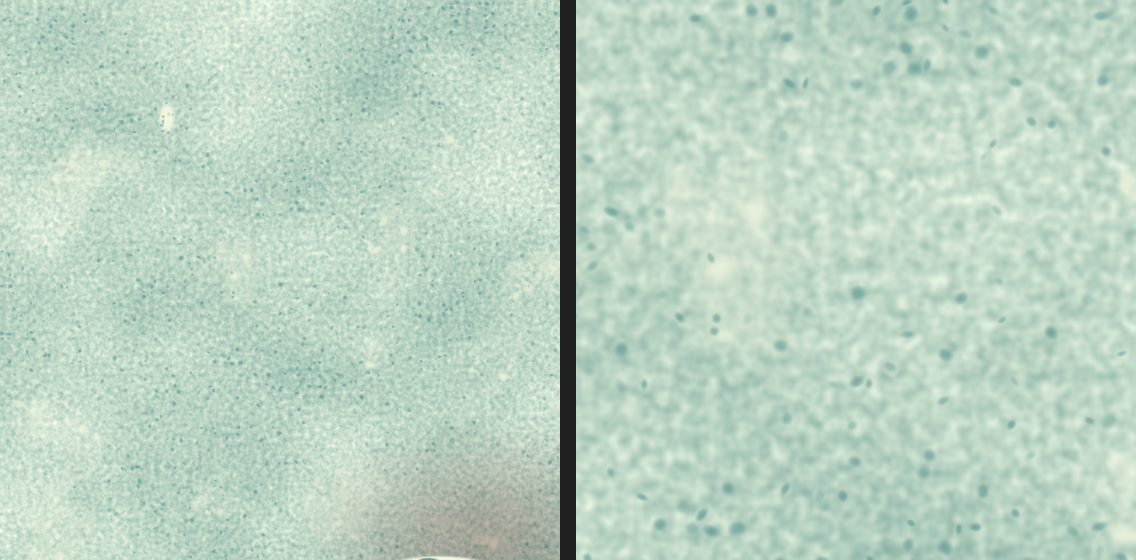
Left: the whole. Right: its middle third, enlarged.
Reproduce this texture procedurally as a three.js fragment shader.

```glsl
varying vec2 vUv;

#define BASE vec3(0.745, 0.842, 0.778)
#define TONE_SHIFT vec3(1.0, 0.70, 0.66)
#define CREAM vec3(0.94, 0.96, 0.87)
#define FLECK vec3(0.28, 0.53, 0.52)
#define SHADOW_TINT vec3(0.80, 0.74, 0.74)
#define CLOUD_SCALE 3.5
#define GRAIN_SCALE 105.0
#define FLECK_SCALE 95.0
#define CLOUD_CONTRAST 0.17
#define GRAIN_CONTRAST 0.20

vec2 hash2(vec2 p) {
  vec3 q = fract(vec3(p.xyx) * vec3(0.1031, 0.1030, 0.0973));
  q += dot(q, q.yzx + 33.33);
  return fract((q.xx + q.yz) * q.zy);
}

float corner(vec2 cell, vec2 offset) {
  return dot(hash2(cell) * 2.0 - 1.0, offset);
}

float gradientNoise(vec2 p) {
  vec2 i = floor(p), f = fract(p);
  vec2 u = f * f * f * (f * (f * 6.0 - 15.0) + 10.0);
  vec2 e = vec2(1.0, 0.0);
  return mix(mix(corner(i, f), corner(i + e, f - e), u.x),
             mix(corner(i + e.yx, f - e.yx), corner(i + 1.0, f - 1.0), u.x), u.y);
}

float fbm(vec2 p) {
  float sum = 0.0, amp = 1.0;
  for (int i = 0; i < 4; i++) {
    sum += amp * gradientNoise(p);
    p = mat2(1.6, 1.2, -1.2, 1.6) * p + 7.3;
    amp *= 0.55;
  }
  return sum;
}

// Soft, randomly turned ovals; share is the fraction of cells filled
float scatter(vec2 p, float share, float seed) {
  vec2 cell = floor(p);
  float cover = 0.0;
  for (int y = -1; y <= 1; y++) {
    for (int x = -1; x <= 1; x++) {
      vec2 id = cell + vec2(float(x), float(y));
      vec2 pick = hash2(id + seed);
      vec2 shape = hash2(id + seed + 57.0);
      vec2 d = p - id - 0.2 - 0.6 * hash2(id + seed + 131.0);
      float a = shape.x * 6.2832;
      d = mat2(cos(a), -sin(a), sin(a), cos(a)) * d;
      d /= mix(0.35, 0.65, pick.y) * vec2(1.0, mix(0.5, 1.0, shape.y));
      float strength = clamp((share - pick.x) * 9.0, 0.0, 1.0);
      cover = max(cover, strength * smoothstep(1.0, 0.2, length(d)));
    }
  }
  return cover;
}

float ellipse(vec2 p, vec2 centre, vec2 radius, float inner) {
  return smoothstep(1.0, inner, length((p - centre) / radius));
}

void main() {
  vec2 p = vUv;

  // Broad clouds and fine mottled grain
  float cloud = fbm(p * CLOUD_SCALE + 11.0);
  float patches = fbm(p * 5.0 + 40.0);
  float grain = gradientNoise(p * GRAIN_SCALE + 5.0)
              + 0.6 * gradientNoise(p * GRAIN_SCALE * 1.8 + 90.0);
  float tone = cloud * CLOUD_CONTRAST + grain * GRAIN_CONTRAST;
  vec3 color = BASE + tone * TONE_SHIFT;

  // Cream patches with small bright chips
  float haze = smoothstep(0.12, 0.65, patches + 0.3 * fbm(p * 22.0));
  float chips = scatter(p * 42.0, 0.02 + 0.30 * smoothstep(0.05, 0.5, patches), 300.0);
  float bigChips = scatter(p * 22.0, 0.01 + 0.12 * smoothstep(0.1, 0.5, patches), 500.0);
  color = mix(color, CREAM, 0.35 * haze);
  color = mix(color, CREAM, max(0.7 * chips, bigChips));
  color = mix(color, CREAM, ellipse(p, vec2(0.298, 0.79), vec2(0.018, 0.034), 0.45));

  // Dark teal flecks, denser in the deeper clouds
  float density = clamp(0.13 - 0.22 * cloud - 0.12 * patches, 0.02, 0.30);
  float flecks = scatter(p * FLECK_SCALE, density, 800.0);
  float darkDots = scatter(p * FLECK_SCALE * 0.85, 0.02, 950.0);
  color = mix(color, FLECK, max(0.50 * flecks, 0.9 * darkDots));

  // Grey shadow and pale rim at the lower edge
  float shadow = ellipse(p, vec2(0.86, 0.03), vec2(0.36, 0.25), 0.05);
  color *= mix(vec3(1.0), SHADOW_TINT, shadow);
  color = mix(color, CREAM, ellipse(p, vec2(0.785, -0.004), vec2(0.085, 0.013), 0.6));
  color = mix(color, FLECK, 0.8 * ellipse(p, vec2(0.765, 0.0), vec2(0.022, 0.005), 0.4));

  gl_FragColor = vec4(clamp(color, 0.0, 1.0), 1.0);
}
```
